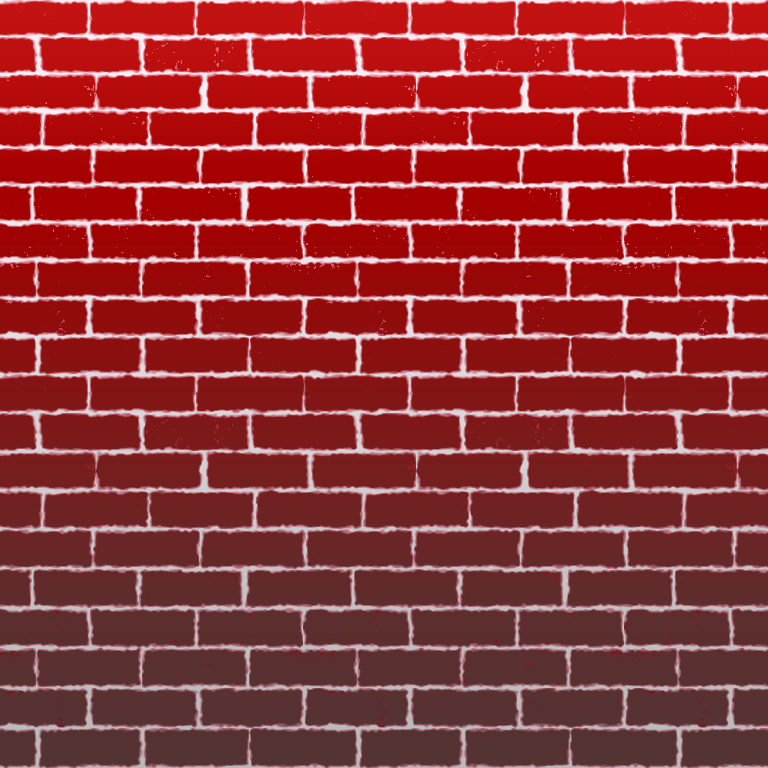
Give the GLSL for this texture, as a Shadertoy shader.

```glsl
// Brick wall in running bond: worn red bricks with ragged pale mortar, fading to dusk below.
// Each brick is a noisy rounded box; its hashes wrap, so the wear repeats every
// 3 bricks across and every 10 courses down. Lengths are in course heights.
#define COURSES 20.0
#define BRICK_LENGTH 2.784
#define TILE vec2(3.0, 10.0)
#define BED_JOINT 0.062
#define END_JOINT vec2(0.04, 0.085)
#define CORNER 0.06
#define SQUEEZE 0.05
#define RAGGED 0.075
#define WEAR 0.62

// Sideways shift of each course within one tile.
const float SHIFT[10] = float[10](-0.47, 0.96, -0.28, 1.12, -0.36, 0.81, -0.44, 0.91, -0.41, 0.96);

float hash(vec2 p) {
    vec3 q = fract(vec3(p.xyx) * 0.1031);
    q += dot(q, q.yzx + 33.33);
    return fract((q.x + q.y) * q.z);
}

float noise(vec2 p) {
    vec2 i = floor(p), f = fract(p);
    f = f * f * (3.0 - 2.0 * f);
    return mix(mix(hash(i), hash(i + vec2(1, 0)), f.x),
               mix(hash(i + vec2(0, 1)), hash(i + vec2(1, 1)), f.x), f.y);
}

// Position (x) and half width (y) of end joint n in a course.
vec2 endJoint(float n, float course) {
    vec2 id = mod(vec2(n, course), TILE);
    float x = SHIFT[int(id.y)] + n * BRICK_LENGTH + 0.1 * (hash(id + 5.0) - 0.5);
    float h = hash(id + 41.0);
    return vec2(x, mix(END_JOINT.x, END_JOINT.y, h * h));
}

float roundedBox(vec2 p, vec2 halfSize) {
    vec2 q = abs(p) - halfSize + CORNER;
    return length(max(q, 0.0)) + min(max(q.x, q.y), 0.0) - CORNER;
}

// Vertical colour ramps; t runs from the top (0) to the bottom (1).
vec3 brickColour(float t) {
    vec3 c = mix(vec3(0.76, 0.07, 0.07), vec3(0.64, 0.0, 0.0), smoothstep(0.0, 0.28, t));
    c = mix(c, vec3(0.36, 0.18, 0.18), clamp((t - 0.28) / 0.52, 0.0, 1.0));
    return mix(c, vec3(0.33, 0.20, 0.20), smoothstep(0.8, 1.0, t));
}

vec3 mortarColour(float t) {
    return mix(vec3(0.97, 0.93, 0.95), vec3(0.73, 0.73, 0.74), smoothstep(0.1, 1.0, t));
}

void mainImage(out vec4 fragColor, in vec2 fragCoord) {
    vec2 uv = fragCoord / iResolution.y;
    float t = 1.0 - uv.y;
    float aa = COURSES / iResolution.y;
    float x = uv.x * COURSES;

    // Courses grow slightly taller toward the bottom.
    float k = COURSES * (t + SQUEEZE * t * (1.0 - t));
    float course = floor(k);
    float courseHeight = 1.0 / (1.0 + SQUEEZE * (1.0 - 2.0 * t));

    // Find the brick between two jittered end joints.
    float n = floor((x - SHIFT[int(mod(course, TILE.y))]) / BRICK_LENGTH);
    if (x < endJoint(n, course).x) n -= 1.0;
    else if (x > endJoint(n + 1.0, course).x) n += 1.0;
    vec2 left = endJoint(n, course), right = endJoint(n + 1.0, course);
    float x0 = left.x + left.y, x1 = right.x - right.y;
    vec2 id = mod(vec2(n, course), TILE);
    vec2 local = vec2(x - 0.5 * (x0 + x1), (0.5 - fract(k)) * courseHeight);

    // Ragged brick outline, a little tilted.
    vec2 grainPos = local + 17.0 * id + 50.0;
    vec2 tilted = local + vec2(0.0, 0.025 * (hash(id + 9.0) - 0.5) * local.x);
    float d = roundedBox(tilted, vec2(0.5 * (x1 - x0), 0.5 * courseHeight - BED_JOINT));
    d += RAGGED * (noise(grainPos * 3.0) - 0.5) + 0.8 * RAGGED * (noise(grainPos * 10.0) - 0.5);

    // Pink dusty rim, then clean mortar.
    vec3 mortar = mortarColour(t);
    vec3 rim = mix(vec3(0.90, 0.50, 0.56), vec3(0.62, 0.36, 0.41), t);
    float dust = 0.025 + 0.05 * noise(grainPos * 5.0 + 70.0);
    vec3 colour = mix(brickColour(t), rim, smoothstep(-aa, aa, d + 0.012));
    colour = mix(colour, mortar, smoothstep(0.0, dust, d));

    // Chips gather in patches and near edges; one brick per tile has a broad smear.
    float worn = hash(id + 23.0);
    float patchy = smoothstep(0.45, 0.85, noise(grainPos * 1.7 + 30.0));
    float nearEdge = smoothstep(-0.22, 0.0, d);
    float smear = float(id == vec2(2.0, 7.0)) * smoothstep(0.08, 0.36, local.y)
                * smoothstep(1.15, 0.5, abs(local.x - 0.2));
    float grain = 0.65 * noise(grainPos * 13.0) + 0.35 * noise(grainPos * 27.0);
    float limit = 0.93 - WEAR * (worn * worn * (0.4 * patchy + 0.25 * nearEdge) + 0.6 * smear);
    float chip = smoothstep(limit, limit + 0.09, grain) * smoothstep(0.01, -0.02, d);
    vec3 chipColour = mix(vec3(0.90, 0.45, 0.50), vec3(0.54, 0.05, 0.09), smoothstep(0.25, 0.75, t));
    colour = mix(colour, chipColour, 0.85 * chip);

    fragColor = vec4(colour, 1.0);
}
```
